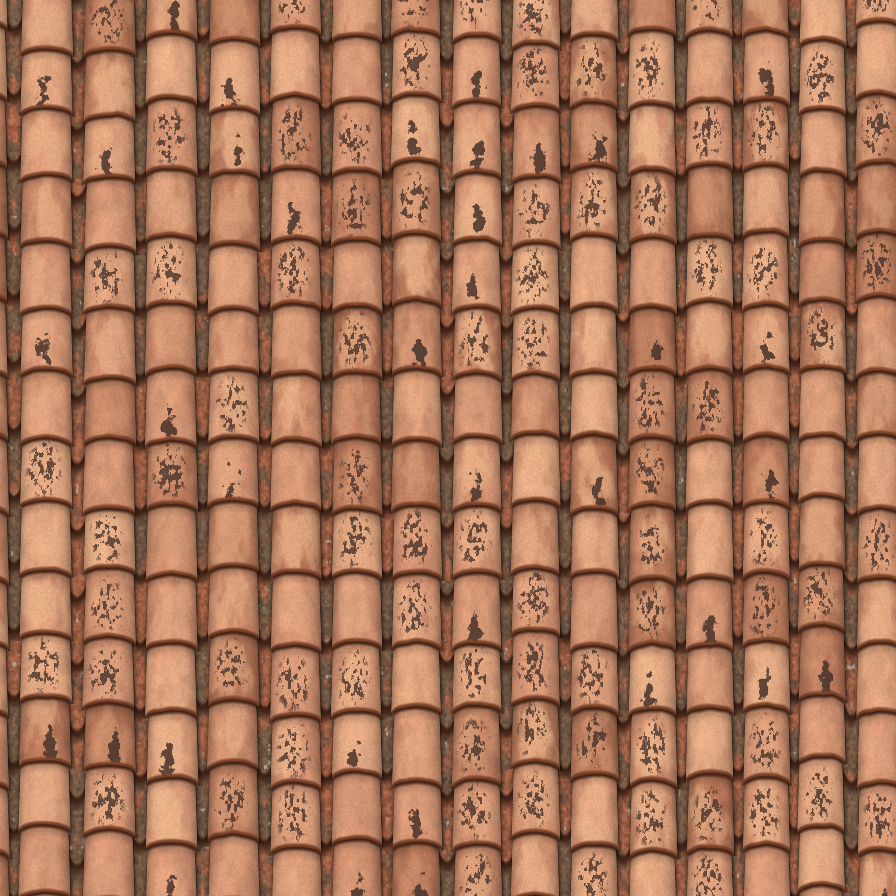
Reproduce this texture procedurally as a WebGL 1 fragment shader.

```glsl
precision highp float;
// Weathered clay barrel-tile roof: columns of overlapping arched tiles over dirty channels.

uniform vec2 u_resolution;

#define COLUMNS 15.0
#define ROWS 13.4
#define ROW_PHASE 0.35    // vertical placement of the lips
#define COLUMN_BOW 0.26   // sideways crowding of the columns
#define HALF_WIDTH 0.415  // tile half width, in columns
#define TAPER 0.035       // narrowing toward the top of a tile
#define ARCH 0.15         // rise of the lip, in rows
#define LIP 0.055         // thickness of the lip, in rows
#define LICHEN 0.36       // share of speckled tiles

const vec3 CLAY_DEEP = vec3(0.70, 0.45, 0.335);
const vec3 CLAY = vec3(0.81, 0.56, 0.435);
const vec3 CLAY_PALE = vec3(0.91, 0.70, 0.54);
const vec3 RIM = vec3(0.50, 0.265, 0.16);
const vec3 SHADOW = vec3(0.26, 0.14, 0.09);
const vec3 DIRT = vec3(0.47, 0.36, 0.28);
const vec3 PAN = vec3(0.65, 0.39, 0.28);
const vec3 SOOT = vec3(0.27, 0.19, 0.16);

float hash(vec2 p) {
  vec3 q = fract(p.xyx * 0.1031);
  q += dot(q, q.yzx + 33.33);
  return fract((q.x + q.y) * q.z);
}

float noise(vec2 p) {
  vec2 i = floor(p), f = fract(p);
  f = f * f * (3.0 - 2.0 * f);
  return mix(mix(hash(i), hash(i + vec2(1.0, 0.0)), f.x),
             mix(hash(i + vec2(0.0, 1.0)), hash(i + 1.0), f.x), f.y);
}

float fbm(vec2 p) {
  float sum = 0.0, amp = 0.5;
  for (int i = 0; i < 4; i++) {
    sum += amp * noise(p);
    p = p * 2.03 + 17.1;
    amp *= 0.5;
  }
  return sum / 0.9375;
}

// Sunken channel between two columns, with its own sagging lips.
vec3 channelColor(vec2 p, float px) {
  float gap = floor(p.x + 0.5);
  float g = p.x - gap;
  float v = p.y + 0.6 * hash(vec2(mod(gap, COLUMNS), 71.0)) - 8.0 * g * g;
  float row = floor(v), f = v - row;
  float grime = fbm(p * vec2(7.0, 3.5) + 40.0) + 0.5 * (hash(vec2(gap + 9.0, row + 30.0)) - 0.5);
  vec3 col = mix(PAN, DIRT, smoothstep(0.35, 0.6, grime));
  col *= 0.7 + 0.6 * fbm(p * vec2(24.0, 20.0) + 90.0);
  float crust = smoothstep(0.76, 0.86, fbm(p * vec2(9.0, 7.0) + 150.0));
  col = mix(col, vec3(0.70, 0.66, 0.59), crust);
  float lipShade = smoothstep(0.0, 0.06 + px, f) * smoothstep(0.0, 0.22, 1.0 - f);
  return mix(SHADOW, col, lipShade);
}

// Raised tile: u runs -1..1 across, f upward from its lip, top is the distance to the lip above.
vec3 tileColor(float u, float f, float top, vec2 id, float px) {
  float tone = hash(id + 3.0), age = hash(id + 57.0), kind = hash(id + 113.0);
  vec2 q = vec2(u, f * 2.4) + 31.0 * vec2(tone, age) + id * 3.0;

  // Fired clay with mottling and pale worn patches
  vec3 col = mix(CLAY_DEEP, CLAY, smoothstep(0.0, 0.55, tone));
  col = mix(col, CLAY_PALE, 0.5 * smoothstep(0.7, 1.0, tone));
  col *= 0.88 + 0.24 * fbm(q * vec2(2.5, 1.6));
  float body = 1.0 - length(vec2((u + 0.1) * 1.2, (f - 0.5) * 1.9));
  float worn = smoothstep(0.35, 0.75, fbm(q * vec2(2.2, 1.1) + 8.0) + 0.45 * body);
  col = mix(col, CLAY_PALE, worn * (0.2 + 0.6 * age));
  col *= 0.95 + 0.10 * noise(q * 22.0);

  // Dark lichen specks, and a few solid scabs near the lip
  float specks = smoothstep(0.53, 0.62, fbm(q * vec2(8.0, 6.0) + 60.0) + 0.22 * (body - 0.55));
  col = mix(col, SOOT, 0.8 * specks * step(kind, LICHEN) * smoothstep(0.0, 0.4, body));
  float scab = 1.0 - length(vec2((u + 0.4 * (tone - 0.5)) * 3.5, (f - 0.25) * 4.0));
  scab = smoothstep(0.55, 0.65, fbm(q * 4.0 + 25.0) + 0.4 * scab);
  col = mix(col, SOOT, 0.85 * scab * step(0.84, kind) * smoothstep(0.9, 0.5, abs(u)));

  // Round shading, shade from the tile above, then the lip and its dark underside
  float u2 = u * u;
  col *= 1.02 - 0.30 * u2 * u2 - 0.05 * u;
  col *= mix(0.78, 1.0, smoothstep(0.0, 0.2, top));
  col = mix(SHADOW, col, smoothstep(0.0, 0.05 + px, top));
  col = mix(RIM * (1.0 - 0.2 * u2), col, smoothstep(LIP - 0.02, LIP + 0.02 + px, f));
  return mix(SHADOW, col, smoothstep(0.0, 0.01 + 1.5 * px, f));
}

float lipJitter(float column, float row) {
  return 0.11 * hash(vec2(column + 5.0, row + 19.0));
}

void main() {
  vec2 uv = gl_FragCoord.xy / u_resolution;
  vec2 px = vec2(COLUMNS, ROWS) / u_resolution;
  vec2 p = vec2(uv.x * COLUMNS - 0.22 - COLUMN_BOW * sin(3.14159 * uv.x), uv.y * ROWS);

  // Column position with a slight lean and uneven spacing
  float column = mod(floor(p.x), COLUMNS);
  float sway = hash(vec2(column, 7.0)) - 0.5, drift = hash(vec2(column, 23.0)) - 0.5;
  float x = fract(p.x) - 0.5 - 0.05 * sway - 0.07 * drift * (uv.y - 0.5);

  // Row along the arched lips, each displaced a little
  float across = min(abs(x) / HALF_WIDTH, 1.0);
  float v = p.y + ROW_PHASE + 0.15 * sway + 0.9 * drift * (uv.y - 0.55);
  v += 0.025 * (noise(p * vec2(6.0, 3.0)) - 0.5) - ARCH * sqrt(1.0 - 0.96 * across * across);
  float row = floor(v);
  row -= step(v - row, lipJitter(column, row));
  float f = v - row - lipJitter(column, row);
  float top = row + 1.0 + lipJitter(column, row + 1.0) - v;

  // Channel darkened beside the tile, then the tile over it
  x -= 0.03 * (hash(vec2(column + 41.0, row + 3.0)) - 0.5);
  float halfWidth = HALF_WIDTH - TAPER * f;
  float edge = abs(x) - halfWidth;
  vec3 col = channelColor(p, px.y);
  col *= 1.0 - (x > 0.0 ? 0.7 : 0.45) * exp(-28.0 * max(edge, 0.0));
  vec3 tile = tileColor(clamp(x / halfWidth, -1.0, 1.0), f, top, vec2(column, row), px.y);
  col = mix(tile, col, smoothstep(-0.5 * px.x, 0.5 * px.x, edge));
  gl_FragColor = vec4(col, 1.0);
}
```
